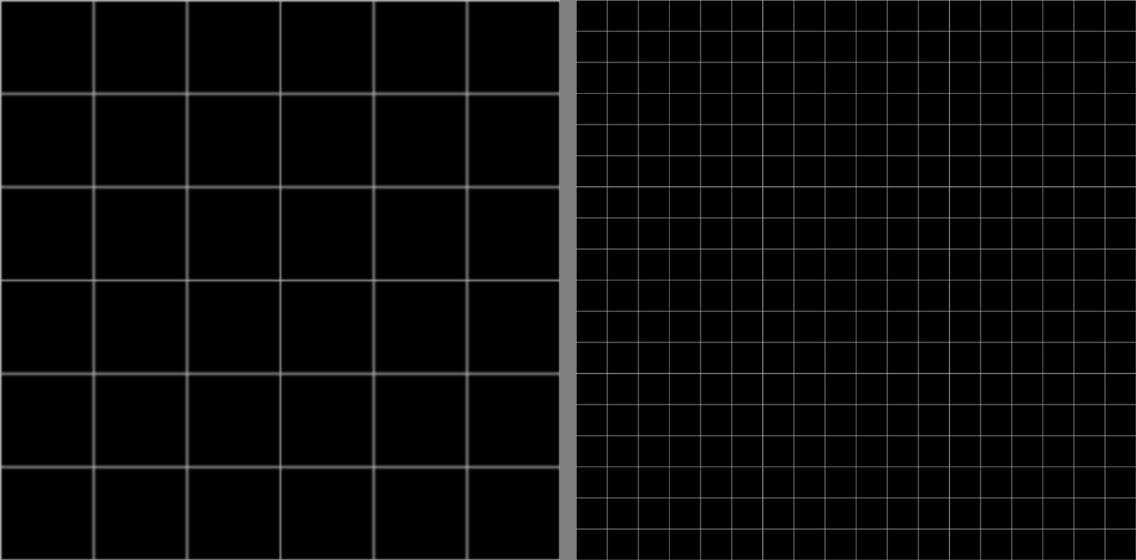
Left, the tile; right, the same tile 3 across and 3 down.
Reproduce this pattern procedurally as a three.js fragment shader.

```glsl
// Draws a six by six grid of soft grey lines on black, with a finer centre cross and a brighter border.
#define CELLS 6.0
#define BACKGROUND vec3(0.0)
#define LINE_COLOR vec3(0.75)
#define GRID_SHIFT vec2(0.0008, -0.0008)
#define LINE_LEVEL 0.51
#define LINE_SPREAD 0.00245
#define CENTER_LEVEL 0.58
#define CENTER_SPREAD 0.0017
#define BORDER_LEVEL 0.88
#define BORDER_SPREAD 0.0018

varying vec2 vUv;

// Coverage by the nearest grid line along one axis, with a Gaussian profile.
float gridLine(float position, float pixelSize) {
  float nearest = floor(position * CELLS + 0.5);
  float offset = position - nearest / CELLS;
  float index = mod(nearest, CELLS);

  // The border wraps to index zero; the centre line is halfway across.
  float isBorder = 1.0 - step(0.5, index);
  float isCenter = 1.0 - step(0.5, abs(index - 0.5 * CELLS));
  float level = mix(mix(LINE_LEVEL, CENTER_LEVEL, isCenter), BORDER_LEVEL, isBorder);
  float spread = mix(mix(LINE_SPREAD, CENTER_SPREAD, isCenter), BORDER_SPREAD, isBorder);

  // Never let the profile become narrower than a pixel.
  float softness = max(spread, 0.5 * pixelSize);
  float ratio = offset / softness;
  return level * (spread / softness) * exp(-0.5 * ratio * ratio);
}

void main() {
  vec2 pixelSize = fwidth(vUv);
  vec2 position = vUv - GRID_SHIFT;
  float vertical = gridLine(position.x, pixelSize.x);
  float horizontal = gridLine(position.y, pixelSize.y);

  // Crossings gain coverage without exceeding the line colour.
  float coverage = vertical + horizontal - vertical * horizontal;
  gl_FragColor = vec4(mix(BACKGROUND, LINE_COLOR, coverage), 1.0);
}
```
